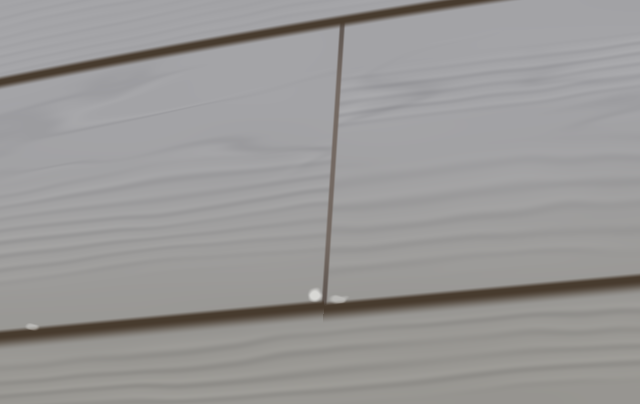
Give the GLSL for this texture, as a Shadertoy shader.

```glsl
// Overlapping lap siding in perspective: embossed wood grain, shadow gaps, a butt joint and paint chips.

const vec3 COOL_PAINT  = vec3(0.640, 0.640, 0.652);
const vec3 WARM_PAINT  = vec3(0.592, 0.585, 0.568);
const vec3 GAP_COLOR   = vec3(0.280, 0.230, 0.180);
const vec3 JOINT_COLOR = vec3(0.430, 0.385, 0.355);
const vec3 CHIP_COLOR  = vec3(0.860, 0.860, 0.850);

// Grain of each board: band centre, half width, lines per board, strength
const vec4 GRAIN_TOP    = vec4( 1.17, 0.20, 29.0, 0.009);
const vec4 GRAIN_LEFT   = vec4( 0.38, 0.23, 20.0, 0.023);
const vec4 GRAIN_RIGHT  = vec4( 0.71, 0.12, 26.0, 0.026);
const vec4 GRAIN_BOTTOM = vec4(-0.20, 0.17, 16.0, 0.024);
const vec4 GRAIN_SPARSE = vec4( 0.28, 0.24, 13.0, 0.016);

const float WISP_STRENGTH = 0.030;
const float JOINT_HALF = 0.0036;
const float JOINT_STEP = 0.006;
const float TAIL_UPPER = 0.012;
const float TAIL_LOWER = 0.030;

// Paint chips: x, height above the lower gap, radius
const vec3 CHIPS[3] = vec3[3](
    vec3(0.492, 0.029, 0.017), vec3(0.530, 0.012, 0.011), vec3(0.052, 0.014, 0.009));

float hash(vec2 p) {
    p = fract(p * vec2(0.1031, 0.1137));
    p += dot(p, p.yx + 33.33);
    return fract((p.x + p.y) * p.x * 97.0);
}

float noise(vec2 p) {
    vec2 i = floor(p), f = fract(p);
    f = f * f * (3.0 - 2.0 * f);
    return mix(mix(hash(i), hash(i + vec2(1, 0)), f.x),
               mix(hash(i + vec2(0, 1)), hash(i + vec2(1, 1)), f.x), f.y);
}

// Gap centre lines, as height over horizontal position
float lowerGap(float x) { return 0.169 + 0.149 * x - 0.003 * x * x; }
float upperGap(float x) { return 0.798 + 0.311 * x - 0.047 * x * x; }

// Crisp lip above, penumbra of length tail below
float gapShade(float d, float tail) {
    return (1.0 - smoothstep(0.002, 0.016, d)) * smoothstep(-0.011 - tail, -0.004, d);
}

// Parallel embossed lines that fade out at the edges of their band
float grainLines(vec2 q, vec4 grain, float seed) {
    float warp = 0.9 * noise(vec2(q.x * 4.0, q.y * 5.0) + seed)
               + 0.3 * noise(vec2(q.x * 13.0, q.y * 9.0) + seed * 1.7);
    float phase = 6.2832 * (q.y * grain.z + warp);
    float wave = sin(phase) + 0.3 * sin(2.0 * phase + 0.8);
    float fade = 1.0 - smoothstep(0.55, 1.0, abs(q.y - grain.x) / grain.y);
    float wear = 0.35 + 0.9 * noise(vec2(q.x * 5.0, q.y * grain.z) + seed * 2.3);
    return wave * fade * wear * grain.w;
}

// Long slanting streaks along the contours of stretched noise
float grainWisps(vec2 q, float seed) {
    vec2 s = vec2(q.x * 3.2, (q.y - 0.16 * q.x) * 9.0) + seed;
    float n = noise(s) + 0.2 * noise(s * 3.1) - 0.6;
    float streak = exp(-n * n * 260.0) - 0.5 * exp(-(n - 0.1) * (n - 0.1) * 200.0);
    return -streak * smoothstep(0.3, 0.75, noise(s * vec2(1.3, 0.7) + 19.0));
}

void mainImage(out vec4 fragColor, in vec2 fragCoord) {
    vec2 p = fragCoord / iResolution.xy;
    float aspect = iResolution.x / iResolution.y;

    // Board space: y is 0 at the lower gap and 1 at the upper gap
    float jointX = 0.4963 + 0.0411 * p.y;
    float side = step(jointX, p.x);
    float low = lowerGap(p.x), high = upperGap(p.x);
    vec2 q = vec2(p.x, (p.y - low) / (high - low));
    bool middle = q.y > 0.0 && q.y < 1.0;

    // Painted surface, cooler toward the top
    vec3 color = mix(WARM_PAINT, COOL_PAINT, smoothstep(0.0, 0.75, p.y - 0.08 * p.x));
    color += 0.010 * (noise(p * vec2(5.0, 9.0)) - 0.5);

    // Grain, different on every board
    float row = floor(q.y);
    float seed = 11.0 + 7.3 * row + (middle ? 23.7 * side : 0.0);
    vec4 grain = side > 0.5 ? GRAIN_RIGHT : GRAIN_LEFT;
    if (!middle) grain = row > 0.0 ? GRAIN_TOP : GRAIN_BOTTOM;
    float relief = grainLines(q, grain, seed);
    if (middle) {
        relief += side * grainLines(q, GRAIN_SPARSE, seed + 5.0);
        float open = smoothstep(0.40, 0.58, q.y) * (1.0 - smoothstep(0.90, 1.0, q.y));
        relief += WISP_STRENGTH * open * grainWisps(q, seed);
    }
    color += relief * vec3(1.0, 1.0, 0.96);

    // Butt joint, darker near its ends
    if (middle) {
        float joint = 1.0 - smoothstep(JOINT_HALF * 0.4, JOINT_HALF * 1.6, abs(p.x - jointX));
        float ends = smoothstep(0.25, 0.5, abs(q.y - 0.5));
        color = mix(color, JOINT_COLOR * (1.0 - 0.2 * ends), joint * 0.9);
    }

    // Shadow gaps under the board edges
    float shade = max(gapShade(p.y - high, TAIL_UPPER),
                      gapShade(p.y - low + JOINT_STEP * (side - 0.3), TAIL_LOWER));
    color = mix(color, GAP_COLOR, shade);

    // Chips along the lower edge
    for (int i = 0; i < 3; i++) {
        vec3 chip = CHIPS[i];
        vec2 d = p - vec2(chip.x, lowerGap(chip.x) + chip.y);
        d.x *= aspect * (i == 0 ? 1.0 : 0.5);
        float r = length(d) + 0.005 * (noise(p * 90.0) - 0.5);
        float cover = 1.0 - smoothstep(chip.z * 0.45, chip.z * 1.2, r);
        color = mix(color, CHIP_COLOR, cover * (i == 0 ? 0.95 : 0.5));
    }

    fragColor = vec4(color, 1.0);
}
```
